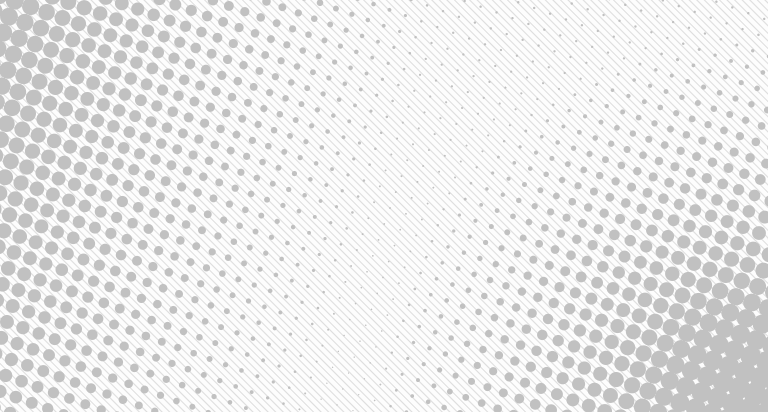
This background is drawn by a Shadertoy shader. Its source:

```glsl
// Halftone backdrop: a tilted grid of grey dots over fine diagonal hatching.
// Dot radius falls off from the left side and from the lower right corner;
// each pixel tests the nearby grid cells, so large dots can merge.

// Lengths are in canvas heights, with the centre of the canvas at zero.
const vec3 PAPER = vec3(0.994);
const vec3 HATCH = vec3(0.875);
const vec3 DOT = vec3(0.757);

const float GRID_ANGLE = -0.346;
const float GRID_CELL = 0.0411;
const vec2 GRID_ORIGIN = vec2(0.0146, -0.0049);

const float HATCH_ANGLE = 0.785;
const float HATCH_SPACING = 0.0130;
const float HATCH_HALF_WIDTH = 0.0014;

const float LEFT_RADIUS = 0.0223;
const vec2 LEFT_SLOPE = vec2(0.0185, 0.0066);
const float CORNER_RADIUS = 0.0291;
const float CORNER_SLOPE = 0.0285;
const float MIN_RADIUS = 0.0029;
const float MIN_SLOPE = 0.0015;

// Coverage of a shape from its signed distance
float coverage(float signedDistance, float pixel) {
    return clamp(0.5 - signedDistance / pixel, 0.0, 1.0);
}

// Dot radius at a point; the two falloffs meet in a band of tiny dots
float dotRadius(vec2 p, vec2 halfSize) {
    vec2 fromTopLeft = vec2(p.x + halfSize.x, halfSize.y - p.y);
    vec2 bottomRight = vec2(halfSize.x, -halfSize.y);
    float left = LEFT_RADIUS - dot(LEFT_SLOPE, fromTopLeft);
    float corner = CORNER_RADIUS - CORNER_SLOPE * distance(p, bottomRight);
    float smallest = MIN_RADIUS - MIN_SLOPE * fromTopLeft.y;
    return max(smallest, max(left, corner));
}

// Signed distance to the nearest dot of the tilted grid
float dotField(vec2 p, vec2 halfSize) {
    float c = cos(GRID_ANGLE), s = sin(GRID_ANGLE);
    mat2 gridToCanvas = mat2(c, s, -s, c);
    vec2 cell = round(transpose(gridToCanvas) * (p - GRID_ORIGIN) / GRID_CELL);
    float nearest = 1.0;
    for (int j = -1; j <= 1; j++) {
        for (int i = -1; i <= 1; i++) {
            vec2 index = cell + vec2(i, j);
            vec2 centre = GRID_ORIGIN + gridToCanvas * index * GRID_CELL;
            nearest = min(nearest, distance(p, centre) - dotRadius(centre, halfSize));
        }
    }
    return nearest;
}

// Signed distance to the nearest hatch line
float hatchField(vec2 p) {
    float across = dot(p, vec2(cos(HATCH_ANGLE), sin(HATCH_ANGLE)));
    float toLine = abs(fract(across / HATCH_SPACING) - 0.5) * HATCH_SPACING;
    return toLine - HATCH_HALF_WIDTH;
}

void mainImage(out vec4 fragColor, in vec2 fragCoord) {
    float pixel = 1.0 / iResolution.y;
    vec2 halfSize = 0.5 * iResolution.xy * pixel;
    vec2 p = fragCoord * pixel - halfSize;

    vec3 color = mix(PAPER, HATCH, coverage(hatchField(p), pixel));
    color = mix(color, DOT, coverage(dotField(p, halfSize), pixel));
    fragColor = vec4(color, 1.0);
}
```
